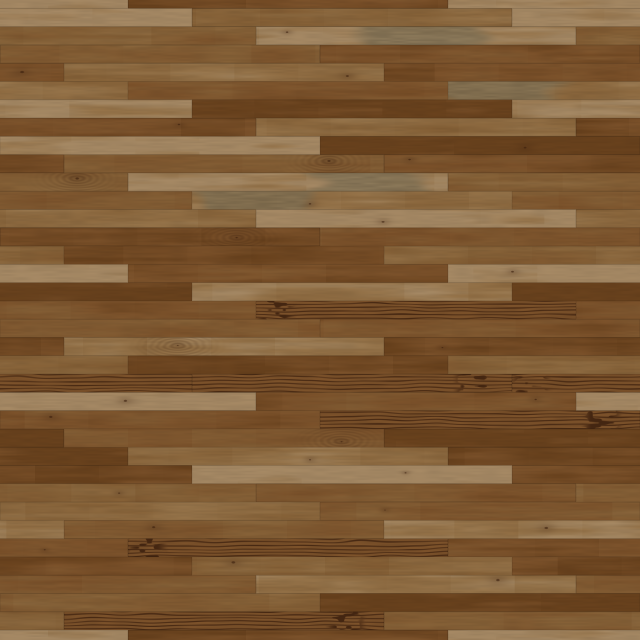
This texture is drawn by a Shadertoy shader. Its source:

```glsl
const float ROWS = 35.0;           // plank rows down the canvas
const float PLANKS = 2.0;          // planks across one row
const float STAGGER = 0.2;         // joint shift per row, in plank lengths
const vec2 START = vec2(0.4, 0.544); // joint and row offsets at the top left
const float STAVES = 5.0;          // faint tonal sections in one plank
const float SEAM_WIDTH = 0.0011;
const float SEAM_DEPTH = 0.2;
const float STRIPED_SHARE = 0.06;
const float WEATHERED_SHARE = 0.08;
const float KNOT_SHARE = 0.4;
const int SAMPLES = 3;             // antialiasing samples per axis

const vec3 UMBER = vec3(0.40, 0.25, 0.11);
const vec3 BROWN = vec3(0.47, 0.31, 0.16);
const vec3 OAK = vec3(0.51, 0.37, 0.21);
const vec3 HONEY = vec3(0.57, 0.44, 0.28);
const vec3 PALE = vec3(0.63, 0.52, 0.38);
const vec3 WEATHERED = vec3(0.49, 0.43, 0.32);
const vec3 BARK = vec3(0.23, 0.12, 0.05);

float hash(vec2 p) {
    return fract(sin(dot(p, vec2(127.1, 311.7))) * 43758.5453);
}

float noise(vec2 p) {
    vec2 i = floor(p), f = fract(p);
    f = f * f * (3.0 - 2.0 * f);
    return mix(mix(hash(i), hash(i + vec2(1, 0)), f.x),
               mix(hash(i + vec2(0, 1)), hash(i + vec2(1, 1)), f.x), f.y);
}

float ramp(float a, float b, float t) {
    return clamp((t - a) / (b - a), 0.0, 1.0);
}

vec3 woodTone(float t) {
    vec3 c = mix(UMBER, BROWN, ramp(0.05, 0.25, t));
    c = mix(c, OAK, ramp(0.25, 0.54, t));
    c = mix(c, HONEY, ramp(0.54, 0.78, t));
    return mix(c, PALE, ramp(0.78, 0.94, t));
}

vec3 floorColor(vec2 uv) {
    // Staggered plank layout
    float down = (1.0 - uv.y) * ROWS + START.y;
    float row = mod(floor(down), ROWS);
    float along = uv.x * PLANKS - row * STAGGER - START.x;
    float id = row * PLANKS + mod(floor(along), PLANKS);
    vec2 local = fract(vec2(along, down));
    vec2 size = 1.0 / vec2(PLANKS, ROWS);
    vec2 p = local * size;
    vec2 seed = vec2(id * 7.0, id * 3.0);

    // Plank tone, staves, blotches and grain
    float tone = fract(id * 0.618 + 0.6 * hash(vec2(id, 1.0)));
    float stave = hash(vec2(floor(local.x * STAVES + hash(vec2(id, 2.0))), id + 90.0));
    float blotch = noise(p * vec2(14.0, 60.0) + seed);
    float streak = noise(p * vec2(7.0, 190.0) + seed + 31.0);
    float fiber = noise(p * vec2(45.0, 420.0) + seed + 57.0);
    tone += 0.10 * (stave - 0.5) + 0.20 * (blotch - 0.5) + 0.16 * (streak - 0.5);
    vec3 color = woodTone(tone) * (1.0 + 0.07 * (fiber - 0.5));

    // Grey weathered section
    float center = mix(0.15, 0.85, hash(vec2(id, 3.0)));
    float reach = abs(local.x - center) + 0.12 * (blotch - 0.5);
    float weathered = step(hash(vec2(id, 4.0)), WEATHERED_SHARE);
    weathered *= 1.0 - smoothstep(0.13, 0.21, reach);
    color = mix(color, WEATHERED * (0.93 + 0.14 * fiber), 0.8 * weathered);

    // Knot with a soft halo and bent grain rings
    vec2 knotAt = size * mix(vec2(0.08, 0.25), vec2(0.92, 0.75),
                             vec2(hash(vec2(id, 5.0)), hash(vec2(id, 6.0))));
    float knotSize = mix(0.0012, 0.0028, hash(vec2(id, 7.0)));
    vec2 fromKnot = p - knotAt;
    float knotDist = length(fromKnot * vec2(0.8, 1.3)) + 0.001 * (fiber - 0.5);
    float hasKnot = step(hash(vec2(id, 8.0)), KNOT_SHARE);
    float core = 1.0 - smoothstep(0.5 * knotSize, 1.3 * knotSize, knotDist);
    float halo = exp(-pow(length(fromKnot * vec2(0.5, 1.0)) / (3.0 * knotSize), 2.0));
    float rings = 0.5 + 0.5 * sin(length(fromKnot * vec2(0.35, 1.0)) * 1700.0 + 3.0 * streak);
    float ringArea = exp(-pow(fromKnot.x / 0.045, 2.0)) * step(0.65, hash(vec2(id, 9.0)));
    color = mix(color, BARK, hasKnot * max(0.7 * core, 0.2 * halo + 0.2 * rings * ringArea));

    // Dark striped plank with gouges near one end
    float striped = step(hash(vec2(id, 10.0)), STRIPED_SHARE);
    float bend = 0.9 * noise(vec2(p.x * 22.0, local.y * 2.0) + seed);
    float lines = smoothstep(0.1, 0.9, sin(6.2832 * (local.y * 5.0 + bend)));
    lines *= 0.45 + 0.4 * noise(p * vec2(25.0, 175.0) + seed + 11.0);
    float gougeEnd = mix(0.06, 0.88, step(0.5, hash(vec2(id, 11.0))));
    float gouges = smoothstep(0.58, 0.72, noise(p * vec2(90.0, 210.0) + seed + 23.0));
    gouges *= 1.0 - smoothstep(0.03, 0.07, abs(local.x - gougeEnd));
    vec3 stripedColor = mix(BROWN * (0.95 + 0.1 * fiber), BARK, max(lines, 0.85 * gouges));
    color = mix(color, stripedColor, striped);

    // Fine seams around each plank
    vec2 edge = min(local, 1.0 - local) * size;
    float seam = 1.0 - smoothstep(0.0, SEAM_WIDTH, min(edge.x, edge.y));
    return color * (1.0 - SEAM_DEPTH * seam * (0.5 + hash(vec2(id, 12.0))));
}

void mainImage(out vec4 fragColor, in vec2 fragCoord) {
    vec3 sum = vec3(0.0);
    for (int y = 0; y < SAMPLES; y++) {
        for (int x = 0; x < SAMPLES; x++) {
            vec2 offset = (vec2(x, y) + 0.5) / float(SAMPLES) - 0.5;
            sum += floorColor((fragCoord + offset) / iResolution.xy);
        }
    }
    fragColor = vec4(sum / float(SAMPLES * SAMPLES), 1.0);
}
```
